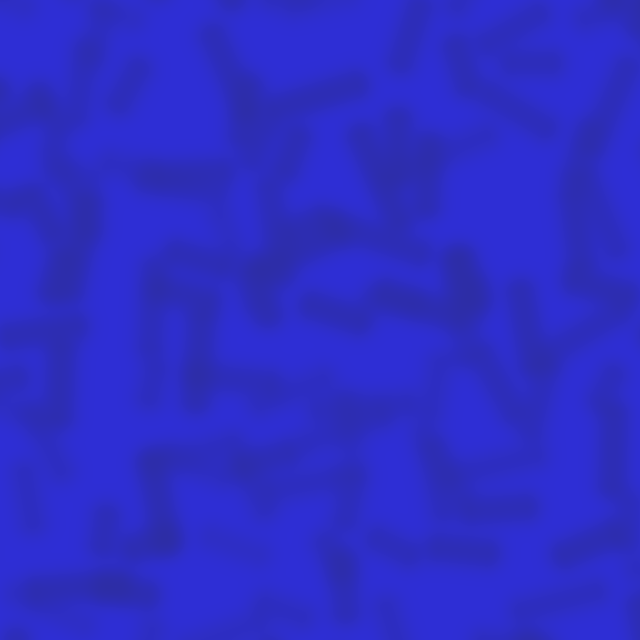
Write a WebGL 1 fragment shader that draws this texture.

```glsl
precision highp float;

uniform vec2 u_resolution;

#define CELLS 11.0
#define STROKE_RADIUS 0.025
#define HALF_LENGTH_MIN 0.02
#define HALF_LENGTH_MAX 0.07
#define TILT 0.55
#define INK_MIN 0.3
#define INK_MAX 0.9
#define CENTER_COVERAGE 1.0
#define EDGE_COVERAGE 0.6
#define BRIGHT_BLUE vec3(0.18, 0.18, 0.835)
#define DEEP_BLUE vec3(0.175, 0.175, 0.61)

float hash(vec2 p) {
  vec3 q = fract(vec3(p.xyx) * 0.1031);
  q += dot(q, q.yzx + 33.33);
  return fract((q.x + q.y) * q.z);
}

float segmentDistance(vec2 p, vec2 direction, float halfLength) {
  float along = clamp(dot(p, direction), -halfLength, halfLength);
  return length(p - direction * along);
}

// One soft stroke per cell, mostly near-horizontal or near-vertical
float strokeInk(vec2 uv, vec2 cell) {
  vec2 jitter = vec2(hash(cell + 17.3), hash(cell + 41.7));
  vec2 center = (cell + jitter) / CELLS;

  float spread = smoothstep(0.15, 0.65, length(center - 0.5));
  float coverage = mix(CENTER_COVERAGE, EDGE_COVERAGE, spread);
  float present = step(hash(cell + 73.1), coverage);

  float quarterTurn = step(0.5, hash(cell + 97.9)) * 1.5708;
  float angle = quarterTurn + TILT * (2.0 * hash(cell + 123.4) - 1.0);
  float halfLength = mix(HALF_LENGTH_MIN, HALF_LENGTH_MAX, hash(cell + 151.6));
  float strength = mix(INK_MIN, INK_MAX, hash(cell + 189.2));

  float d = segmentDistance(uv - center, vec2(cos(angle), sin(angle)), halfLength);
  d /= STROKE_RADIUS;
  return present * strength * exp(-d * d);
}

void main() {
  vec2 uv = gl_FragCoord.xy / u_resolution;
  vec2 home = floor(uv * CELLS);

  // Accumulate overlapping strokes from the surrounding cells
  float ink = 0.0;
  for (int y = -2; y <= 2; y++) {
    for (int x = -2; x <= 2; x++) {
      ink += strokeInk(uv, home + vec2(float(x), float(y)));
    }
  }

  // Overlaps deepen gradually instead of clipping
  float shade = 1.0 - exp(-ink);
  gl_FragColor = vec4(mix(BRIGHT_BLUE, DEEP_BLUE, shade), 1.0);
}
```
